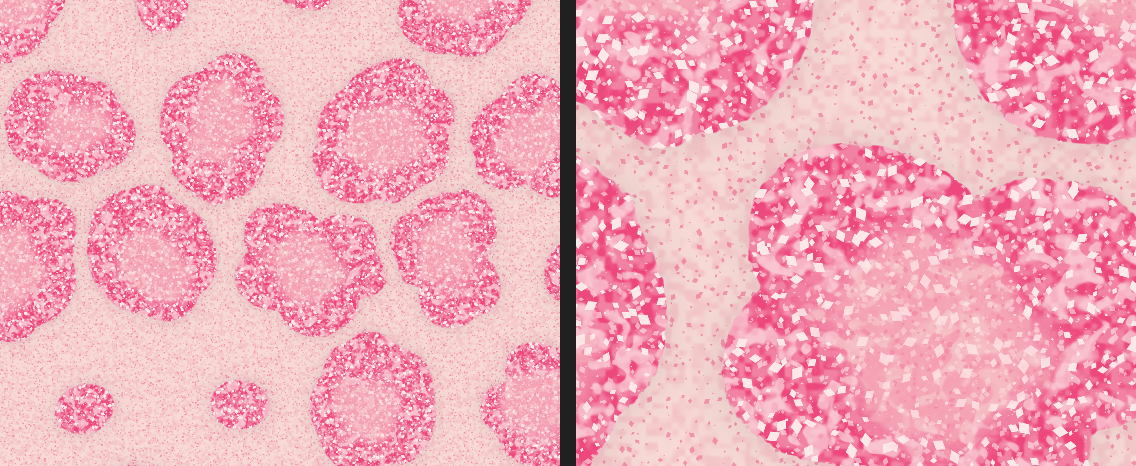
Left, the full canvas; right, a detail of the centre.
Give the GLSL for this pattern, as a WebGL 2 fragment shader.

```glsl
#version 300 es
precision highp float;

uniform vec2 u_resolution;
out vec4 fragColor;

const float TAU = 6.2831853;
const vec2 SPACING = vec2(0.33, 0.29);
const vec3 CREAM = vec3(0.97, 0.855, 0.84);
const vec3 BLUSH = vec3(0.96, 0.775, 0.785);
const vec3 ROSE = vec3(0.96, 0.62, 0.695);
const vec3 HOT_PINK = vec3(0.93, 0.28, 0.49);
const vec3 MID_PINK = vec3(0.95, 0.51, 0.64);
const vec3 SPARKLE = vec3(0.99, 0.91, 0.91);

float hash(vec2 p) {
    return fract(sin(dot(p, vec2(127.1, 311.7))) * 43758.5453);
}

vec2 hash2(vec2 p) {
    return vec2(hash(p), hash(p + 19.19));
}

float noise(vec2 p) {
    vec2 i = floor(p), f = fract(p);
    f = f * f * (3.0 - 2.0 * f);
    float low = mix(hash(i), hash(i + vec2(1, 0)), f.x);
    float high = mix(hash(i + vec2(0, 1)), hash(i + vec2(1, 1)), f.x);
    return mix(low, high, f.y);
}

vec2 rotate(vec2 p, float angle) {
    float c = cos(angle), s = sin(angle);
    return vec2(c * p.x - s * p.y, s * p.x + c * p.y);
}

float softMin(float a, float b, float k) {
    float h = max(k - abs(a - b), 0.0) / k;
    return min(a, b) - 0.25 * h * h * k;
}

// Coverage of angular, randomly turned flakes; sizes are in cell units
float flakes(vec2 p, float scale, float smallest, float largest) {
    vec2 g = p * scale, cell = floor(g);
    float blur = 0.6 * scale / u_resolution.y;
    float cover = 0.0;
    for (int y = -1; y <= 1; y++)
    for (int x = -1; x <= 1; x++) {
        vec2 id = cell + vec2(x, y);
        vec2 shape = hash2(id + scale);
        vec2 q = abs(rotate(id + hash2(id) - g, TAU * shape.x));
        float d = q.x + 1.4 * q.y - mix(smallest, largest, shape.y);
        cover = max(cover, 1.0 - smoothstep(-blur, blur, d));
    }
    return cover;
}

// Lobed spot: x is distance to the outline, y is distance to the pale heart
vec2 spot(vec2 q, vec2 id) {
    vec2 a = hash2(id + 3.1), b = hash2(id + 8.7);
    float isDot = step(0.84, a.x);
    float size = mix(mix(0.115, 0.14, a.y) + 0.03 * b.x, 0.058, isDot);
    float spread = mix(mix(0.2, 0.62, b.x), 0.14, isDot);
    q = rotate(q, TAU * b.y) * vec2(0.92, 1.08);
    float outline = length(q) - size * (0.85 - 0.5 * spread);
    for (int k = 0; k < 5; k++) {
        vec2 r = hash2(id * 5.3 + float(k));
        float angle = TAU * (float(k) + 0.6 * r.x) / 5.0;
        vec2 center = spread * size * vec2(cos(angle), sin(angle));
        float radius = size * (1.0 - spread) * mix(0.88, 1.15, r.y);
        outline = softMin(outline, length(q - center) - radius, 0.004);
    }
    float heart = length(q - 0.35 * size * (b - 0.5)) - 0.5 * size;
    return vec2(outline, heart + isDot);
}

// Staggered spots, kept apart by a narrow gap
vec2 spotField(vec2 p) {
    float row = floor(p.y / SPACING.y);
    vec2 nearest = vec2(1.0);
    float second = 1.0;
    for (int y = -1; y <= 1; y++) {
        float shift = 0.5 * mod(row + float(y), 2.0);
        float column = floor(p.x / SPACING.x - shift);
        for (int x = -1; x <= 1; x++) {
            vec2 id = vec2(column + float(x), row + float(y));
            vec2 jitter = 0.2 * (hash2(id + 1.7) - 0.5);
            vec2 center = (id + vec2(shift, 0.0) + 0.5 + jitter) * SPACING;
            vec2 s = spot(p - center, id);
            second = min(second, max(s.x, nearest.x));
            if (s.x < nearest.x) nearest = s;
        }
    }
    nearest.x = max(nearest.x, 0.5 * (nearest.x - second + 0.03));
    return nearest;
}

void main() {
    vec2 p = gl_FragCoord.xy / u_resolution.y;
    float pixel = 1.0 / u_resolution.y;
    float grain = noise(p * 210.0);

    // Rounded spots with grainy borders
    vec2 waver = vec2(noise(p * 9.0), noise(p * 9.0 + 40.0)) - 0.5;
    vec2 field = spotField(p + 0.012 * waver);
    float outline = field.x + 0.003 * (grain - 0.5);
    float heart = field.y + 0.04 * (noise(p * 22.0) - 0.5) + 0.03 * (grain - 0.5);
    float inSpot = 1.0 - smoothstep(-pixel, pixel, outline);
    float inHeart = 1.0 - smoothstep(-0.014, 0.014, heart);

    // Flake layers and a warped, irregular mottle
    float specks = flakes(p, 135.0, -0.1, 0.4);
    float shards = flakes(p + 3.0, 88.0, -0.05, 0.55);
    float dust = flakes(p + 7.0, 150.0, 0.0, 0.55);
    vec2 bent = rotate(p, 0.6) * 125.0 + 1.2 * noise(p * 90.0);
    float mottle = smoothstep(0.5, 0.74, noise(bent));

    // Speckled ground with a faint shade around each spot
    vec3 ground = mix(CREAM, BLUSH, smoothstep(0.25, 0.9, grain));
    ground = mix(ground, mix(HOT_PINK, MID_PINK, 0.6), 0.6 * specks);
    ground *= 1.0 - 0.05 * exp(-max(outline, 0.0) / 0.014);

    // Glittering rim and paler heart
    vec3 rim = mix(HOT_PINK, MID_PINK, smoothstep(0.2, 0.75, grain));
    rim = mix(rim, SPARKLE, max(shards, max(0.6 * dust, 0.65 * mottle)));
    vec3 pale = mix(ROSE, BLUSH, 0.6 * mottle + 0.3 * grain);
    pale = mix(pale, MID_PINK, 0.6 * specks);
    pale = mix(pale, SPARKLE, max(0.75 * shards, 0.4 * dust));

    fragColor = vec4(mix(ground, mix(rim, pale, inHeart), inSpot), 1.0);
}
```
